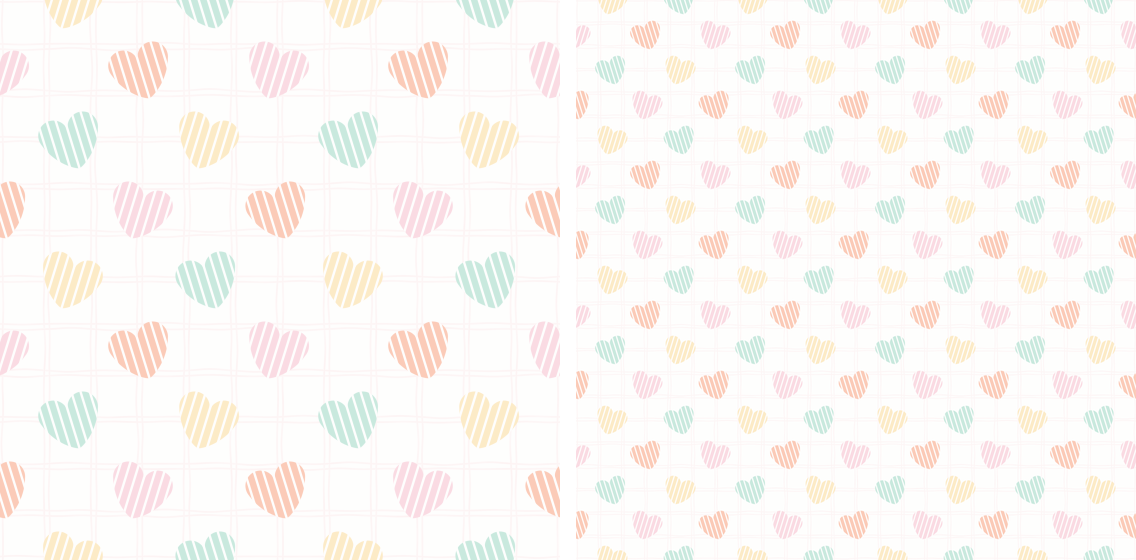
Left: one tile. Right: repeated 2 by 2.
Reproduce this pattern procedurally as a Shadertoy shader.

```glsl
// Pastel striped hearts in staggered rows over a faint hand-drawn double-line check.
// Each heart joins circular lobes to arc-sided flanks; alternate hearts are mirrored.
// Whole-number repeats and wrapping gradient noise keep the tile seamless.

#define ROWS 8.0            // heart rows per canvas, a multiple of 4
#define CHECKS 12.0         // line pairs per canvas, a multiple of 6
#define TILT 0.30           // heart lean in radians
#define LOBE_RADIUS 0.217   // in row heights
#define FLANK_RADIUS 0.833
#define STRIPE_STEP 0.126
#define STRIPE_GAP 0.034
#define STRAND_OFFSET 0.056 // in check widths
#define STRAND_WIDTH 0.038
#define WOBBLE 0.07
#define PAPER vec3(0.996, 0.995, 0.994)
#define CHECK_INK vec3(0.992, 0.953, 0.953)

float hash(vec2 p) {
    vec3 q = fract(vec3(p.xyx) * 0.1031);
    q += dot(q, q.yzx + 33.33);
    return fract((q.x + q.y) * q.z);
}

// One-dimensional gradient noise that wraps after a whole period
float wrapNoise(float t, float period, float seed) {
    float i = floor(t), f = t - i;
    float g0 = hash(vec2(mod(i, period), seed)) * 2.0 - 1.0;
    float g1 = hash(vec2(mod(i + 1.0, period), seed)) * 2.0 - 1.0;
    float w = f * f * f * (f * (f * 6.0 - 15.0) + 10.0);
    return mix(g0 * f, g1 * (f - 1.0), w);
}

float fillMask(float d, float pixel) {
    return 1.0 - smoothstep(-0.7 * pixel, 0.7 * pixel, d);
}

// Two wavering strands beside every check line
float strandPair(float across, float along, float family, float pixel) {
    float s = across * CHECKS;
    float line = round(s);
    float seed = mod(line, CHECKS * 0.5) * 2.0 + family;
    float drift = (hash(vec2(seed, 7.0)) - 0.5) * 0.05;
    float ink = 0.0;
    for (int k = 0; k < 2; k++) {
        float side = float(k) * 2.0 - 1.0;
        float strandSeed = seed + 40.0 * float(k + 1);
        float sway = WOBBLE * wrapNoise(along * CHECKS, CHECKS, strandSeed);
        float pressure = 0.8 + 0.4 * wrapNoise(along * 16.0, 16.0, strandSeed + 9.0);
        float d = abs(s - line - drift - sway - side * STRAND_OFFSET);
        ink = max(ink, pressure * fillMask(d - 0.5 * STRAND_WIDTH, pixel * CHECKS));
    }
    return ink;
}

// Lobe and flank meet along a shared ray, so the outline stays smooth
float heart(vec2 p) {
    vec2 ray = vec2(0.956, -0.292);
    vec2 lobeCentre = vec2(0.219, 0.122);
    vec2 flankCentre = lobeCentre - ray * (FLANK_RADIUS - LOBE_RADIUS);
    vec2 h = vec2(abs(p.x), p.y);
    vec2 soft = vec2(sqrt(p.x * p.x + 0.0009), p.y);
    float lobe = length(h - lobeCentre) - LOBE_RADIUS;
    float flank = length(soft - flankCentre) - FLANK_RADIUS;
    float belowRay = dot(h - lobeCentre, vec2(-ray.y, ray.x));
    return min(lobe, max(flank, belowRay));
}

void mainImage(out vec4 fragColor, in vec2 fragCoord) {
    vec2 uv = fragCoord / iResolution.xy;
    float pixel = 1.0 / min(iResolution.x, iResolution.y);

    // Check
    float ink = max(strandPair(uv.x, uv.y, 0.0, pixel),
                    strandPair(uv.y, uv.x, 1.0, pixel));
    vec3 colour = mix(PAPER, CHECK_INK, ink);

    // Staggered heart lattice
    vec2 p = uv * ROWS;
    float rowLine = round(p.y);
    float row = mod(rowLine, 4.0);
    bool evenRow = mod(row, 2.0) < 0.5;
    float stagger = evenRow ? 1.0 : 0.0;
    float column = round((p.x - stagger) * 0.5);
    bool mirrored = mod(column + floor((row + 1.0) * 0.5), 2.0) < 0.5;
    float nudge = row < 1.5 ? (mirrored ? 0.035 : -0.06) : -0.02;

    // Heart frame: mirror, then lean
    vec2 q = p - vec2(column * 2.0 + stagger + nudge, rowLine);
    if (mirrored) q.x = -q.x;
    float c = cos(TILT), s = sin(TILT);
    q = vec2(c * q.x + s * q.y, c * q.y - s * q.x) - vec2(0.03, 0.0);

    // Striped fill
    float heartPixel = pixel * ROWS;
    float stripe = abs(q.x - STRIPE_STEP * round(q.x / STRIPE_STEP));
    float band = fillMask(0.5 * STRIPE_GAP - stripe, heartPixel);
    float body = fillMask(heart(q), heartPixel);
    vec3 yellow = vec3(0.99, 0.92, 0.78), green = vec3(0.79, 0.915, 0.87);
    vec3 pink = vec3(0.98, 0.86, 0.89), coral = vec3(0.985, 0.795, 0.72);
    vec3 fill = evenRow ? (mirrored ? yellow : green) : (mirrored ? pink : coral);
    colour = mix(colour, mix(PAPER, fill, band), body);

    fragColor = vec4(colour, 1.0);
}
```
